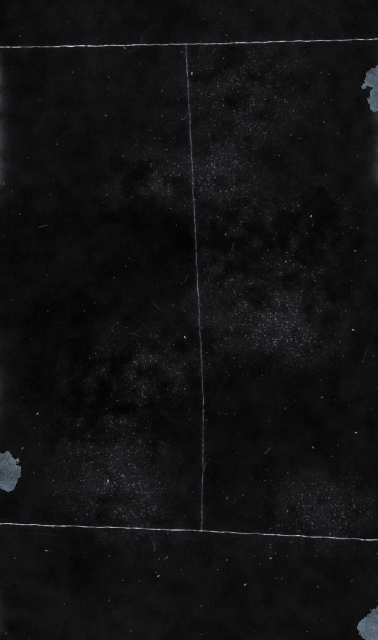
Reproduce this texture procedurally as a WebGL 2 fragment shader.

```glsl
#version 300 es
precision highp float;
// Worn black paper with pale fold lines, dusty clouds, specks and torn edges.
#define ASPECT 0.59
#define BASE_TONE 0.043
#define MOTTLE_GAIN 0.12
#define DUST_GAIN 0.052
#define GRAIN_GAIN 0.055
#define FOLD_WIDTH 0.0003
#define TEAR_ROUGHNESS 0.045
#define SPECK_RATE 0.009

uniform vec2 u_resolution;
out vec4 outColor;

const vec3 PAPER_TINT = vec3(0.98, 0.99, 1.06);
const vec3 TEAR_COLOR = vec3(0.31, 0.36, 0.40);
const vec3 FOLD_COLOR = vec3(0.45, 0.47, 0.50);
const vec3 UPRIGHT_COLOR = vec3(0.37, 0.41, 0.47);

// Soft dusty areas: center, then radii
const vec4 CLOUDS[10] = vec4[10](
  vec4(0.38, 0.86, 0.09, 0.07), vec4(0.35, 0.73, 0.06, 0.05),
  vec4(0.34, 0.62, 0.05, 0.08), vec4(0.45, 0.61, 0.08, 0.08),
  vec4(0.44, 0.49, 0.09, 0.06), vec4(0.23, 0.42, 0.08, 0.05),
  vec4(0.18, 0.34, 0.07, 0.09), vec4(0.20, 0.22, 0.07, 0.06),
  vec4(0.51, 0.21, 0.07, 0.05), vec4(0.23, 0.72, 0.06, 0.05));
// Torn patches on the sides: center, then radii
const vec4 TEARS[3] = vec4[3](
  vec4(0.594, 0.862, 0.025, 0.040), vec4(-0.003, 0.262, 0.026, 0.036),
  vec4(0.594, 0.012, 0.028, 0.034));
// Corners of the upright fold, from top to bottom
const vec2 UPRIGHT[6] = vec2[6](
  vec2(0.290, 0.931), vec2(0.2955, 0.831), vec2(0.302, 0.6875),
  vec2(0.3125, 0.479), vec2(0.3177, 0.375), vec2(0.315, 0.1706));

float hash(vec2 p) {
  vec3 v = fract(p.xyx * 0.1031);
  v += dot(v, v.yzx + 33.33);
  return fract((v.x + v.y) * v.z);
}
float noise(vec2 p) {
  vec2 i = floor(p), f = fract(p);
  f = f * f * (3.0 - 2.0 * f);
  return mix(mix(hash(i), hash(i + vec2(1, 0)), f.x),
             mix(hash(i + vec2(0, 1)), hash(i + 1.0), f.x), f.y);
}
float fbm(vec2 p) {
  float sum = 0.0, gain = 0.5;
  for (int i = 0; i < 5; i++, gain *= 0.5) {
    sum += gain * noise(p);
    p = mat2(1.6, 1.2, -1.2, 1.6) * p + 17.3;
  }
  return sum;
}
float segment(vec2 p, vec2 a, vec2 b) {
  vec2 d = b - a;
  return length(p - a - d * clamp(dot(p - a, d) / dot(d, d), 0.0, 1.0));
}
float blob(vec2 p, vec4 b) {
  vec2 d = (p - b.xy) / b.zw;
  return exp(-dot(d, d));
}
float line(float d, float width, float pixel) {
  return 1.0 - smoothstep(0.0, width + pixel, d);
}
// Small dots or short scratches, one candidate per cell
float scatter(vec2 p, float cells, float rate, float stretch, float pixel) {
  vec2 id = floor(p * cells);
  vec2 center = (id + 0.3 + 0.4 * vec2(hash(id + 7.1), hash(id + 3.7))) / cells;
  float angle = 6.283 * hash(id + 11.9);
  vec2 reach = vec2(cos(angle), sin(angle)) * stretch / cells + 1e-5;
  float d = segment(p, center - reach, center + reach);
  return step(hash(id + cells), rate) * line(d, 0.0005, pixel) * hash(id + 5.3);
}

void main() {
  vec2 p = gl_FragCoord.xy / u_resolution * vec2(ASPECT, 1.0);
  float pixel = 1.0 / u_resolution.y;
  float mottle = fbm(p * 8.0), fine = fbm(p * 50.0);
  float grain = mix(noise(p * 430.0), noise(p * 700.0 + 40.0), 0.45);

  // Mottled paper and broken dust
  float dust = 0.0;
  for (int i = 0; i < 10; i++) dust += blob(p + 0.05 * (mottle - 0.5), CLOUDS[i]);
  dust *= smoothstep(0.3, 0.65, 0.5 * mottle + 0.5 * fine);
  float tone = BASE_TONE + MOTTLE_GAIN * (0.55 * mottle + 0.45 * fine - 0.46);
  tone += DUST_GAIN * dust + GRAIN_GAIN * (grain - 0.48) * (0.6 + 1.2 * dust);
  tone += 0.17 * dust * smoothstep(0.64, 0.95, grain);

  // Panels of different wear, and faint wrinkles beside the folds
  float left = smoothstep(0.31, 0.29, p.x);
  tone += 0.010 * mix(smoothstep(0.475, 0.49, p.y), smoothstep(0.66, 0.672, p.y), left);
  float low = p.y - mix(0.182, 0.156, p.x / ASPECT);
  tone += 0.012 * smoothstep(0.005, -0.005, low);
  float nearFold = exp(-abs(low) / 0.03) + exp(-abs(p.y - 0.932) / 0.03);
  float ridge = line(abs(noise(p * vec2(16.0, 34.0) + 5.0) - 0.5), 0.03, pixel);
  tone += 0.045 * ridge * nearFold * noise(p * 50.0);

  // Rubbed side edges
  float spanLeft = smoothstep(0.66, 0.70, p.y) * smoothstep(0.94, 0.89, p.y)
    + 0.7 * blob(p, vec4(0.0, 0.40, 0.1, 0.06)) + 0.5 * smoothstep(0.1, 0.03, p.y);
  float spanRight = smoothstep(0.70, 0.73, p.y) * smoothstep(0.94, 0.84, p.y);
  float rub = exp(-p.x / 0.008) * spanLeft + exp((p.x - ASPECT) / 0.008) * spanRight;
  vec3 color = max(tone + 0.22 * rub * fine, 0.012) * PAPER_TINT;

  // Thin folds of uneven strength
  vec2 w = p + 0.0016 * (vec2(noise(p * 90.0), noise(p * 90.0 + 9.0)) - 0.5);
  float across = min(min(segment(w, vec2(0.0, 0.926), UPRIGHT[0]), segment(w, UPRIGHT[0], vec2(ASPECT, 0.939))),
    min(segment(w, vec2(0.0, 0.182), UPRIGHT[5]), segment(w, UPRIGHT[5], vec2(ASPECT, 0.156))));
  float upright = 1.0;
  for (int i = 0; i < 5; i++) upright = min(upright, segment(w, UPRIGHT[i], UPRIGHT[i + 1]));
  float chips = 0.3 + 0.9 * noise(p * 230.0) * (0.4 + noise(p * 40.0));
  color += FOLD_COLOR * chips * (1.25 * line(across, FOLD_WIDTH, pixel) + 0.10 * exp(-across / 0.004));
  color += UPRIGHT_COLOR * chips * (0.5 * line(upright, FOLD_WIDTH, pixel) + 0.20 * exp(-upright / 0.0025));

  // Specks and scratches
  float specks = scatter(p, 75.0, SPECK_RATE, 0.07, pixel) + 0.25 * scatter(p + 0.37, 40.0, SPECK_RATE, 0.25, pixel);
  color += 0.55 * (specks + 0.4 * scatter(p + 0.11, 230.0, 0.008 + 0.14 * dust, 0.05, pixel));

  // Torn patches with ragged rims
  for (int i = 0; i < 3; i++) {
    vec2 r = TEARS[i].zw;
    float d = (length((p - TEARS[i].xy) / r) - 1.0) * r.x + TEAR_ROUGHNESS * (fbm(p * 50.0 + 3.0) - 0.47);
    vec3 torn = TEAR_COLOR * (0.55 + 0.85 * fine) + 0.14 * (grain - 0.5) + 0.08 * exp(-abs(d) / 0.0015);
    color = mix(color, torn, smoothstep(pixel, -pixel, d));
  }
  outColor = vec4(clamp(color, 0.0, 1.0), 1.0);
}
```
